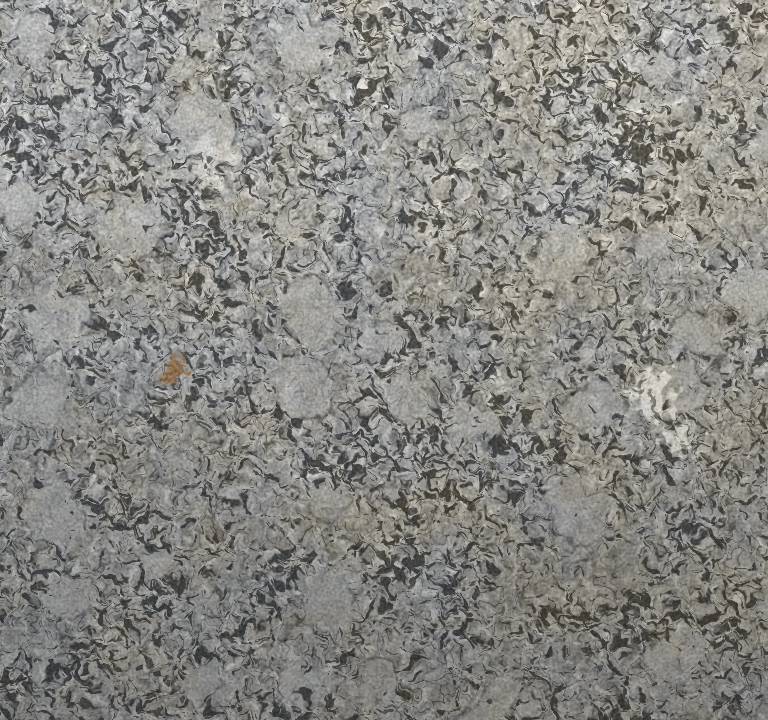
This texture is drawn by a Shadertoy shader. Its source:

```glsl
vec2 hash2(vec2 p) {
    vec3 q = fract(p.xyx * vec3(0.1031, 0.1030, 0.0973));
    q += dot(q, q.yzx + 33.33);
    return fract((q.xx + q.yz) * q.zy);
}

float corner(vec2 cell, vec2 f, vec2 o) {
    return dot(hash2(cell + o) * 2.0 - 1.0, f - o);
}

// Gradient noise, centred on zero, deviation near one half
float noise(vec2 p) {
    vec2 i = floor(p), f = p - i;
    vec2 u = f * f * f * (f * (f * 6.0 - 15.0) + 10.0);
    float low = mix(corner(i, f, vec2(0, 0)), corner(i, f, vec2(1, 0)), u.x);
    float high = mix(corner(i, f, vec2(0, 1)), corner(i, f, vec2(1, 1)), u.x);
    return 3.0 * mix(low, high, u.y);
}

vec2 rotate(vec2 p, float angle) {
    float c = cos(angle), s = sin(angle);
    return vec2(c * p.x + s * p.y, c * p.y - s * p.x);
}

// Ragged elongated mica flakes lying along one direction
float flakes(vec2 p, float angle, vec2 scale, float density) {
    vec2 q = rotate(p, angle) * scale + angle * 37.0;
    float n = 0.7 * noise(q) + 0.4 * noise(q * 2.3 + 11.0);
    return smoothstep(0.4, 0.78, n + density);
}

// Thin broken cracks between grains
float cracks(vec2 p, float scale, float width) {
    float ridge = 1.0 - smoothstep(0.0, width, abs(noise(p * scale)));
    return ridge * smoothstep(-0.3, 0.6, noise(p * scale * 0.42 + 5.0));
}

// Signed distance to the nearest large scattered crystal
float crystals(vec2 p, float scale) {
    vec2 q = p * scale, cell = floor(q);
    float d = 1.0;
    for (int y = -1; y <= 1; y++)
    for (int x = -1; x <= 1; x++) {
        vec2 id = cell + vec2(x, y);
        vec2 size = hash2(id + 71.0);
        vec2 offset = rotate(q - id - 0.2 - 0.6 * hash2(id), size.x * 6.0);
        float r = mix(0.2, 0.42, size.x);
        if (size.y > 0.62) d = min(d, length(offset * vec2(1.0, 1.25)) - r);
    }
    return d;
}

float blob(vec2 p, vec2 centre, float radius, float roughness) {
    float d = length(p - centre) + roughness * radius;
    return 1.0 - smoothstep(radius * 0.6, radius * 1.15, d);
}

void mainImage(out vec4 fragColor, in vec2 fragCoord) {
    vec2 p = fragCoord / iResolution.y;
    vec2 warp = vec2(noise(p * 31.0), noise(p * 31.0 + 50.0));
    vec2 fineWarp = vec2(noise(p * 85.0 + 9.0), noise(p * 85.0 + 70.0));
    vec2 w = p + 0.006 * warp + 0.003 * fineWarp;

    // Broad zones and clear crystals
    float zone = noise(p * 4.3 + 3.0);
    float patches = noise(p * 12.0 + 20.0);
    float crystal = crystals(w + 0.006 * warp.yx, 8.0);
    float clear = 1.0 - smoothstep(-0.1, 0.06, crystal);
    float rim = 1.0 - smoothstep(0.0, 0.045, abs(crystal));
    rim *= smoothstep(0.0, 0.6, noise(p * 17.0 + 33.0));

    // Pale feldspar ground
    float speckle = noise(p * 240.0);
    float tone = 0.625 + 0.03 * zone + 0.035 * patches;
    tone += 0.07 * noise(w * 58.0 + 8.0) + 0.065 * noise(w * 125.0 + 15.0);
    tone += 0.06 * speckle;
    tone = mix(tone, 0.65 + 0.05 * speckle + 0.03 * warp.x, 0.6 * clear);

    // Cracks and dark mineral grains
    float crack = max(cracks(w, 36.0, 0.13), cracks(w + 3.0, 68.0, 0.2));
    tone -= 0.21 * max(crack * (1.0 - 0.6 * clear), 0.8 * rim);
    float corner = blob(p, vec2(0.08, 0.9), 0.4, 0.2 * zone);
    float density = 0.14 * zone + 0.24 * patches + 0.08 * corner - 0.55 * clear;
    float dark = flakes(w, -0.95, vec2(36.0, 82.0), density);
    dark = max(dark, flakes(w, 0.55, vec2(42.0, 78.0), density - 0.05));
    dark = max(dark, 0.85 * flakes(w, -0.3, vec2(85.0, 150.0), density - 0.08));
    tone = mix(tone, 0.23 + 0.05 * speckle, 0.86 * dark);

    // Bright quartz and one rusty inclusion
    float quartz = max(blob(w, vec2(0.905, 0.45), 0.032, 0.5 * fineWarp.x),
                       blob(w, vec2(0.94, 0.39), 0.018, 0.7 * fineWarp.y));
    quartz = max(quartz, 0.55 * blob(w, vec2(0.3, 0.78), 0.035, 0.5 * warp.x));
    tone = mix(tone, 0.83 + 0.05 * speckle, quartz * (1.0 - 0.6 * dark));
    float rust = blob(w, vec2(0.243, 0.483), 0.018, 0.35 * fineWarp.x);

    // Light falls off toward the lower edge
    float light = mix(0.82, 1.11, smoothstep(-0.1, 0.95, p.y));
    light -= 0.05 * abs(p.x - 0.53) * (1.0 - p.y);

    // Cool grey to the left, ochre traces to the right
    float warmth = 0.6 * noise(p * 9.0 + 60.0) + 0.4 * noise(w * 40.0 + 80.0);
    warmth += 0.9 * (p.x - 0.45);
    vec3 color = tone * vec3(1.005, 1.0, 0.975);
    color += clamp(warmth, -0.6, 1.0) * vec3(0.016, 0.003, -0.026);
    color = mix(color, vec3(0.57, 0.42, 0.27) + 0.06 * speckle, 0.8 * rust);
    fragColor = vec4(clamp(color * light, 0.0, 1.0), 1.0);
}
```
